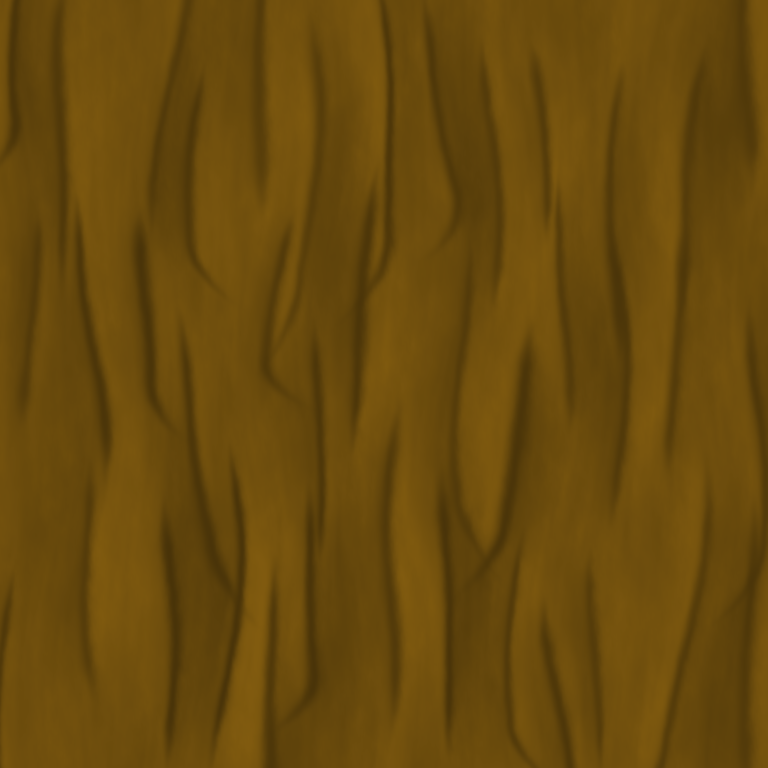
Write a WebGL 1 fragment shader that draws this texture.

```glsl
precision highp float;
// Painted brown tree bark: soft ridges split by long, wavy, tapering grooves.

uniform vec2 u_resolution;

#define COLUMNS 13.0        // groove columns across the canvas
#define ROWS 3.0            // grooves stacked in each column
#define GROOVE_WIDTH 0.0085
#define GROOVE_DEPTH 0.82
#define RELIEF_WIDTH 0.017  // reach of the light and shade beside a groove
#define RELIEF_AMOUNT 0.036
#define BLOTCH_AMOUNT 0.026
#define GRAIN_AMOUNT 0.009
#define BASE_TONE 0.43
#define GROOVE_TONE 0.255
#define HUE vec3(1.0, 0.705, 0.115)

float hash(vec2 p) {
  return fract(sin(dot(p, vec2(127.1, 311.7))) * 4375.85);
}

// Layered, rotated sines: smooth irregular mottling, roughly -1 to 1.
float mottle(vec2 p) {
  float sum = 0.0, amplitude = 0.5;
  for (int i = 0; i < 5; i++) {
    sum += amplitude * sin(p.x + 1.7 * sin(p.y * 0.8 + float(i)));
    p = mat2(0.8, 0.6, -0.6, 0.8) * p * 1.75 + 2.3;
    amplitude *= 0.68;
  }
  return sum;
}

// Sideways sway shared by neighbouring grooves.
float sway(vec2 p) {
  return 0.012 * sin(p.y * 8.0 + p.x * 9.0) + 0.006 * sin(p.y * 15.0 - p.x * 21.0 + 1.0);
}

// x: groove darkness, y: light (+) or shade (-) next to it.
vec2 groove(vec2 p, vec2 id) {
  float side = hash(id + 3.1) < 0.5 ? -1.0 : 1.0;
  float halfLength = mix(0.13, 0.25, hash(id + 5.7));
  vec2 center = vec2((id.x + 0.5 + 0.8 * (hash(id) - 0.5)) / COLUMNS,
                     (id.y + 0.15 + 0.7 * hash(id + 8.3)) / ROWS);
  float t = (p.y - center.y) / halfLength;

  // Some grooves hook sideways at the lower end and join a neighbour.
  float hook = step(0.68, hash(id + 11.9)) * 0.055 * side;
  float q = clamp((-t - 0.5) / 0.5, 0.0, 1.0);
  float lean = 0.045 * (hash(id + 14.2) - 0.5);
  float slope = (lean - 4.0 * hook * q) / halfLength;
  float d = (p.x - center.x - lean * t - hook * q * q) / sqrt(1.0 + slope * slope);

  float taper = 1.0 - smoothstep(0.6, 1.05, abs(t));
  float width = GROOVE_WIDTH * mix(0.5, 1.0, taper) * mix(0.75, 1.15, hash(id + 17.0));
  float dark = exp(-d * d / (width * width)) * taper * mix(0.6, 1.0, hash(id + 21.4));

  float u = d / RELIEF_WIDTH;
  float fade = 1.0 - smoothstep(0.2, 1.3, abs(t));
  return vec2(dark, side * u * exp(1.0 - abs(u)) * fade);
}

void main() {
  vec2 p = gl_FragCoord.xy / u_resolution.y;

  // Grooves, with slightly brushed edges
  float grain = mottle(p * vec2(150.0, 60.0));
  vec2 swayed = p + vec2(sway(p) + 0.0009 * grain, 0.0);
  float open = 1.0;
  float relief = 0.0;
  for (float column = 0.0; column < COLUMNS; column++) {
    for (float row = 0.0; row < ROWS; row++) {
      vec2 g = groove(swayed, vec2(column, row));
      open *= 1.0 - g.x;
      relief += g.y;
    }
  }

  // Wide vertical ridges, smaller brush patches and fine grain
  float ridges = mottle(swayed * vec2(34.0, 4.5) + 4.0);
  float patches = mottle(p * vec2(48.0, 22.0) + 9.0);
  float tone = BASE_TONE
             + RELIEF_AMOUNT * clamp(relief, -1.5, 1.5)
             + BLOTCH_AMOUNT * (ridges + 0.35 * patches)
             + GRAIN_AMOUNT * grain * (0.6 + 0.4 * patches);
  tone = clamp(tone, 0.32, 0.56);
  tone = mix(tone, GROOVE_TONE, GROOVE_DEPTH * (1.0 - open));

  gl_FragColor = vec4(tone * HUE, 1.0);
}
```
